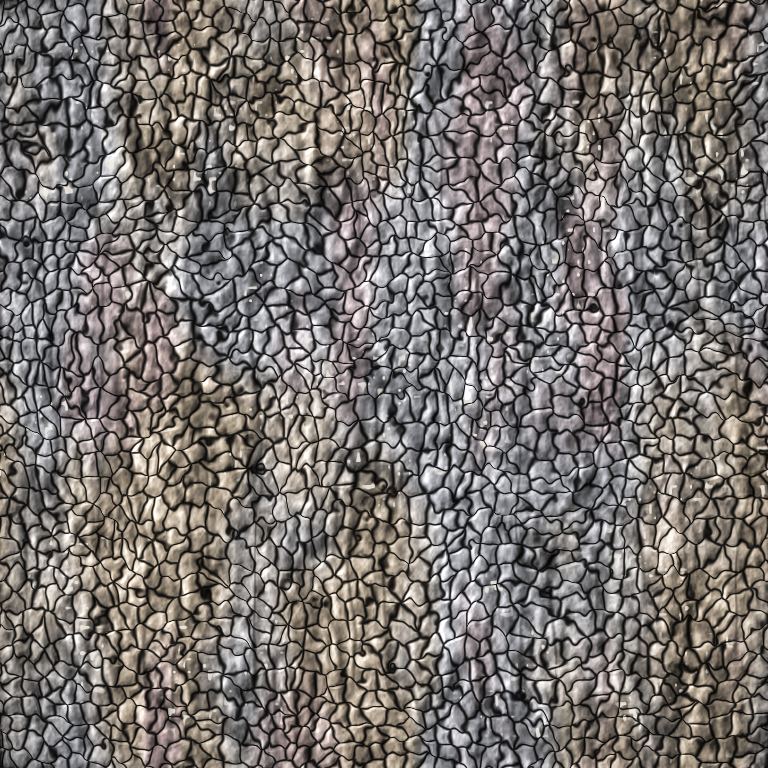
Write a Shadertoy shader that draws this texture.

```glsl
// Tileable tree bark: jittered cells, warped and stretched upright, form plates
// split by dark cracks. Wrapping noise adds furrows, grain, streaks and tints,
// and a height difference lights the plates from the upper left.

const vec2 PLATES = vec2(50.0, 36.0);       // plates across and up the tile
const float CRACK_MIN = 0.07;               // crack half width, in plate widths
const float CRACK_MAX = 0.25;
const float CRACK_FLOOR = 0.12;             // brightness left inside a crack
const float BODY_TONE = 0.63;
const float GRAIN_GAIN = 0.65;
const float STREAK_GAIN = 0.26;
const float RELIEF_GAIN = 0.36;
const vec2 LIGHT_STEP = vec2(-0.0017, 0.0014);
const vec3 TAN_TINT = vec3(1.10, 1.00, 0.87);
const vec3 GREY_TINT = vec3(0.99, 1.00, 1.04);
const vec3 MAUVE_TINT = vec3(1.10, 0.95, 0.97);
const vec3 FLECK_COLOR = vec3(0.94, 0.92, 0.88);

float hash(vec2 p) {
    return fract(sin(dot(p, vec2(127.1, 311.7))) * 43758.5453);
}

vec2 hash2(vec2 p) {
    return vec2(hash(p), hash(p + vec2(37.3, 91.7)));
}

// Value noise with a whole number of lattice steps per tile
float noise(vec2 uv, vec2 period) {
    vec2 p = uv * period;
    vec2 i = floor(p);
    vec2 f = p - i;
    f = f * f * (3.0 - 2.0 * f);
    vec2 a = mod(i, period);
    vec2 b = mod(i + 1.0, period);
    return mix(mix(hash(a), hash(vec2(b.x, a.y)), f.x),
               mix(hash(vec2(a.x, b.y)), hash(b), f.x), f.y);
}

float fbm(vec2 uv, vec2 period) {
    float sum = 0.0;
    float gain = 0.57;
    for (int k = 0; k < 3; k++) {
        sum += gain * noise(uv, period);
        period *= 2.0;
        gain *= 0.5;
    }
    return sum;
}

vec2 seedOffset(vec2 cell) {
    return 0.08 + 0.84 * hash2(mod(cell, PLATES));
}

// Bends the plates into wavy columns with ragged borders
vec2 warp(vec2 uv) {
    vec2 bend = vec2(noise(uv, vec2(9.0, 6.0)), noise(uv, vec2(11.0, 8.0))) - 0.5;
    vec2 rough = vec2(noise(uv, vec2(95.0, 75.0)), noise(uv, vec2(88.0, 81.0))) - 0.5;
    return uv * PLATES + bend * vec2(2.2, 1.5) + rough * 0.5;
}

// x: distance to the plate border, y: random value of the plate
vec2 plates(vec2 p) {
    vec2 stretch = vec2(1.0, PLATES.x / PLATES.y);
    vec2 home = floor(p);
    vec2 nearCell = home;
    vec2 nearRay = vec2(0.0);
    float best = 1e3;
    for (int y = -1; y <= 1; y++)
    for (int x = -1; x <= 1; x++) {
        vec2 cell = home + vec2(x, y);
        vec2 ray = (cell + seedOffset(cell) - p) * stretch;
        float d = dot(ray, ray);
        if (d < best) { best = d; nearCell = cell; nearRay = ray; }
    }
    float border = 1e3;
    for (int y = -2; y <= 2; y++)
    for (int x = -2; x <= 2; x++) {
        vec2 cell = nearCell + vec2(x, y);
        vec2 ray = (cell + seedOffset(cell) - p) * stretch;
        vec2 gap = ray - nearRay;
        if (dot(gap, gap) > 1e-4) {
            vec2 n = normalize(gap);
            // upright cracks open wider than level ones
            float d = dot(0.5 * (ray + nearRay), n) * mix(1.35, 0.8, abs(n.x));
            border = min(border, d);
        }
    }
    return vec2(border, hash(mod(nearCell, PLATES) + 5.3));
}

// x: height, y: border distance, z: plate value, w: grain
vec4 surface(vec2 uv) {
    vec2 plate = plates(warp(uv));
    float grain = fbm(uv, vec2(90.0, 64.0));
    float height = smoothstep(0.0, 0.45, plate.x) + 1.1 * grain;
    return vec4(height, plate, grain);
}

void mainImage(out vec4 fragColor, in vec2 fragCoord) {
    vec2 uv = fragCoord / iResolution.xy;
    vec4 bark = surface(uv);
    float relief = bark.x - surface(uv + LIGHT_STEP).x;

    // Plate brightness
    float patchTone = fbm(uv, vec2(10.0, 4.0));
    float streak = noise(uv, vec2(140.0, 26.0)) - 0.5;
    float tone = BODY_TONE + 0.13 * (bark.z - 0.5) + 0.35 * (patchTone - 0.5)
               + GRAIN_GAIN * (bark.w - 0.5) + STREAK_GAIN * streak
               + RELIEF_GAIN * relief;

    // Cracks between plates and long upright furrows
    float width = mix(CRACK_MIN, CRACK_MAX, fbm(uv, vec2(30.0, 12.0)));
    float crack = smoothstep(0.0, width, bark.y);
    vec2 bent = uv + vec2(0.03 * noise(uv, vec2(5.0, 7.0)), 0.0);
    float ridge = abs(fbm(bent, vec2(18.0, 4.0)) - 0.5);
    float furrow = mix(0.62, 1.0, smoothstep(0.0, 0.06, ridge));
    tone = max(tone, 0.08) * mix(CRACK_FLOOR, 1.0, crack) * furrow;

    // Broad tan, grey and mauve regions
    float warm = smoothstep(0.35, 0.65, fbm(uv + 0.37, vec2(7.0, 3.0)));
    float pink = smoothstep(0.48, 0.75, fbm(uv + 0.71, vec2(12.0, 4.0)));
    vec3 tint = mix(mix(GREY_TINT, TAN_TINT, warm), MAUVE_TINT, pink * 0.75);
    vec3 color = tone * mix(tint, vec3(1.0), smoothstep(0.55, 1.0, tone) * 0.6);

    // Pale lichen flecks
    float fleck = smoothstep(0.8, 0.92, noise(uv, vec2(150.0, 120.0)));
    fleck *= smoothstep(0.5, 0.75, noise(uv, vec2(17.0, 13.0))) * crack;
    color = mix(color, FLECK_COLOR, fleck * 0.9);

    fragColor = vec4(clamp(color, 0.0, 1.0), 1.0);
}
```
